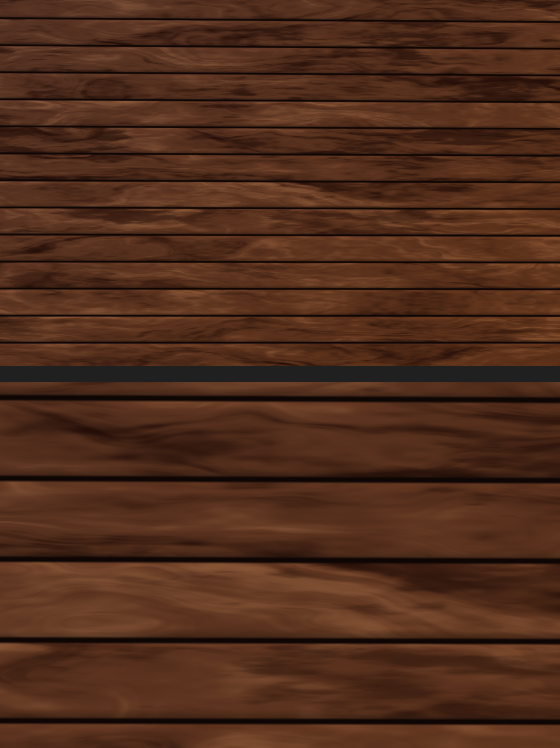
Top, the full canvas; bottom, a detail of the centre.
Reproduce this texture procedurally as a WebGL 1 fragment shader.

```glsl
precision highp float;
// Dark stained timber cladding: narrow horizontal planks with streaky grain and black gaps.
uniform vec2 u_resolution;

const float FIRST_GAP = 0.0637;      // height of the lowest gap
const float PITCH_LEFT = 0.0739;     // plank pitch at the left edge
const float PITCH_RIGHT = 0.0730;    // slightly tighter at the right edge
const float GAP_HALF_WIDTH = 0.034;  // in plank heights

const vec3 GAP_COLOR = vec3(0.055, 0.022, 0.016);
const vec3 STAIN_COLOR = vec3(0.14, 0.055, 0.03);
const vec3 COOL_BROWN = vec3(0.335, 0.195, 0.135);
const vec3 WARM_BROWN = vec3(0.365, 0.192, 0.095);
const vec3 COOL_LIGHT = vec3(0.48, 0.315, 0.22);
const vec3 WARM_LIGHT = vec3(0.52, 0.31, 0.175);

float hash(vec2 p) {
  return fract(sin(dot(p, vec2(12.99, 78.23))) * 4375.85);
}

float noise(vec2 p) {
  vec2 cell = floor(p);
  vec2 f = fract(p);
  f = f * f * (3.0 - 2.0 * f);
  return mix(mix(hash(cell), hash(cell + vec2(1.0, 0.0)), f.x),
             mix(hash(cell + vec2(0.0, 1.0)), hash(cell + vec2(1.0, 1.0)), f.x), f.y);
}

float fbm(vec2 p) {
  float sum = 0.0;
  float amplitude = 0.533;
  for (int i = 0; i < 4; i++) {
    sum += amplitude * noise(p);
    p = p * 2.03 + vec2(17.3, 9.1);
    amplitude *= 0.5;
  }
  return sum;
}

// Brightness of the bare wood; p.x runs along the plank, p.y across it.
float grainTone(vec2 p, float id) {
  vec2 seed = vec2(hash(vec2(id, 3.0)), hash(vec2(id, 8.0))) * 60.0;
  float slope = (hash(vec2(id, 5.0)) - 0.5) * 2.4;
  float bend = fbm(p * vec2(2.2, 0.7) + seed);
  float flow = p.y + (bend - 0.5) * 3.0;
  float bands = fbm(vec2(p.x * 2.5, flow * 2.6) + seed.yx);
  float figure = fbm(vec2(p.x * 5.0, p.y * 1.8 + slope * p.x * 3.0) + seed);
  float streaks = fbm(vec2(p.x * 9.0, flow * 7.0) + seed);
  float fibres = noise(vec2(p.x * 45.0, p.y * 15.0) + seed);
  return 0.5 + (bands - 0.5) * 0.65 + (figure - 0.5) * 0.5
       + (streaks - 0.5) * 0.45 + (fibres - 0.5) * 0.13;
}

// Ragged dark patches, drawn out along the grain.
float stainMask(vec2 p, float id) {
  vec2 seed = vec2(hash(vec2(id, 13.0)), hash(vec2(id, 21.0))) * 80.0;
  float patches = fbm(vec2(p.x * 3.6, p.y * 1.1 + p.x * 0.6) + seed);
  float ragged = fbm(vec2(p.x * 16.0, p.y * 8.0) + seed);
  return smoothstep(0.58, 0.78, patches + (ragged - 0.5) * 0.5);
}

vec3 woodColor(float tone, float warmth) {
  vec3 body = mix(COOL_BROWN, WARM_BROWN, warmth);
  vec3 light = mix(COOL_LIGHT, WARM_LIGHT, warmth);
  vec3 color = mix(STAIN_COLOR, body, smoothstep(0.0, 0.52, tone));
  return mix(color, light, smoothstep(0.48, 0.92, tone));
}

void main() {
  vec2 uv = gl_FragCoord.xy / u_resolution;
  float along = gl_FragCoord.x / u_resolution.y;

  // Plank layout
  float pitch = mix(PITCH_LEFT, PITCH_RIGHT, uv.x);
  float row = (uv.y - FIRST_GAP) / pitch;
  float id = floor(row) + 2.0;
  float across = fract(row);
  float edge = min(across, 1.0 - across);
  float pixel = 1.0 / (u_resolution.y * pitch);

  // Grain and stains, with more staining toward the upper left
  vec2 p = vec2(along, across);
  float warmth = clamp(0.25 + 0.55 * uv.x - 0.5 * (uv.y - 0.4), 0.0, 1.0);
  float tone = grainTone(p, id) + (hash(vec2(id, 31.0)) - 0.5) * 0.07;
  tone += 0.04 * (0.5 - uv.y);
  float stain = stainMask(p, id) * mix(0.3, 0.75, smoothstep(0.1, 0.65, uv.y + 0.25 * (0.5 - uv.x)));
  vec3 color = woodColor(tone, warmth);
  color = mix(color, STAIN_COLOR, stain * 0.85);

  // Rounded plank edges: soft shade below, faint lit lip above
  color *= mix(0.72, 1.0, smoothstep(0.0, 0.16, across));
  color *= 1.0 + 0.1 * smoothstep(0.78, 0.92, across);

  // Gaps between planks
  float blur = max(pixel * 0.75, 0.02);
  float gap = 1.0 - smoothstep(GAP_HALF_WIDTH - blur, GAP_HALF_WIDTH + blur, edge);
  color = mix(color, GAP_COLOR, gap);

  gl_FragColor = vec4(color, 1.0);
}
```
